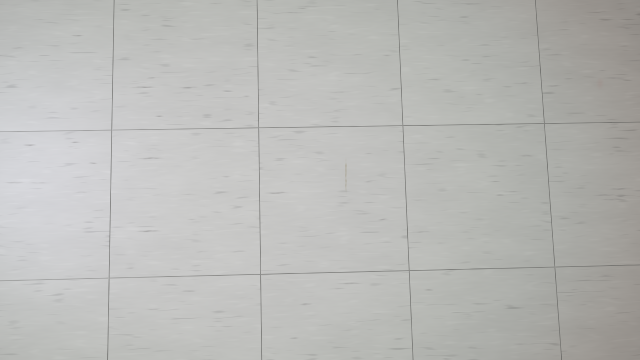
Give the GLSL for this texture, as a WebGL 2 fragment shader.

```glsl
#version 300 es
precision highp float;
// Pale vinyl floor tiles seen slightly in perspective: a projective map gives
// tile coordinates, each tile gets its own faint streaks from stretched gradient
// noise and scattered scuffs, then hairline seams and soft window light.
uniform vec2 u_resolution;
out vec4 fragColor;

// Two repeatable random values in 0..1 for an integer cell
vec2 hash2(vec2 cell) {
    uvec2 q = uvec2(ivec2(cell)) * uvec2(1597u, 3812u) + uvec2(7919u, 104729u);
    uint n = (q.x ^ (q.y << 7)) * 277803u + q.y * 66173u;
    n = (n ^ (n >> 15)) * 739391u;
    n ^= n >> 13;
    uint m = (n ^ (n >> 9)) * 668265u;
    m ^= m >> 14;
    return vec2(n & 65535u, m & 65535u) / 65535.0;
}

vec2 gradient(vec2 cell) {
    float angle = 6.2832 * hash2(cell).x;
    return vec2(cos(angle), sin(angle));
}

// Gradient noise, roughly -0.7..0.7
float noise(vec2 p) {
    vec2 i = floor(p), f = p - i;
    vec2 w = f * f * f * (f * (f * 6.0 - 15.0) + 10.0);
    vec2 e = vec2(1.0, 0.0);
    float low = mix(dot(gradient(i), f), dot(gradient(i + e), f - e), w.x);
    float high = mix(dot(gradient(i + e.yx), f - e.yx), dot(gradient(i + 1.0), f - 1.0), w.x);
    return mix(low, high, w.y);
}

// Canvas position (height = 1) to tile coordinates; seams fall on integers
vec2 tileCoords(vec2 p) {
    float depth = 1.0 - 0.0212 * p.x - 0.0715 * p.y;
    return vec2(2.3 * (p.x - 0.299) - 0.0414 * p.y,
                2.306 * (p.y - 0.22 - 0.0248 * p.x)) / depth;
}

// Short ragged dark scuffs, scattered differently on each tile
float scuffs(vec2 local, vec2 id) {
    float ink = 0.0;
    vec2 wobble = vec2(0.0, 0.005 * noise(local * vec2(16.0, 9.0) + id * 31.0));
    float ragged = 0.8 + 0.7 * noise(local * vec2(30.0, 90.0) + id * 13.0);
    for (int k = 0; k < 14; k++) {
        vec2 seed = id * 17.0 + vec2(float(k) * 3.0, float(k) * 41.0);
        vec2 center = 0.06 + 0.88 * hash2(seed);
        vec2 rnd = hash2(seed + vec2(211.0, 97.0));
        vec2 size = vec2(mix(0.04, 0.12, rnd.x * rnd.x), mix(0.006, 0.010, rnd.y));
        float d = length((local - center + wobble) / size);
        ink += mix(0.10, 0.60, rnd.y * rnd.y) * (1.0 - smoothstep(0.0, 1.0, d));
    }
    return clamp(ink * ragged, 0.0, 1.0);
}

// Coverage of a seam of the given half width, smoothed over one pixel
float seam(float dist, float halfWidth, float pixel) {
    float reach = 0.5 * pixel;
    return max(min(dist + reach, halfWidth) - max(dist - reach, -halfWidth), 0.0) / pixel;
}

// Broad light: bright on the left, falling off to the right and the corners
vec3 floorLight(vec2 p) {
    vec2 q = p - vec2(0.62, 0.46);
    float level = 0.785 - 0.130 * q.x * q.x - 0.21 * q.y * q.y;
    vec3 tint = mix(vec3(1.02, 0.99, 0.955), vec3(0.995, 1.005, 0.98),
                    smoothstep(0.58, 0.69, level));
    tint = mix(tint, vec3(1.0, 1.0, 0.992), smoothstep(0.71, 0.78, level));
    vec2 g = (p - vec2(0.0, 0.52)) * vec2(2.8, 2.5);
    return level * tint + exp(-dot(g, g)) * vec3(0.095, 0.095, 0.125);
}

void main() {
    vec2 p = gl_FragCoord.xy / u_resolution.y;
    float pixel = 1.0 / u_resolution.y;
    vec2 tile = tileCoords(p);
    vec2 id = floor(tile), local = tile - id;
    vec2 grain = local + 23.0 * hash2(id + 50.0);

    // Tile surface: slight shade per tile, cloudy mottling, fine grain
    vec3 color = floorLight(p);
    color += 0.012 * (hash2(id + 9.0).y - 0.5);
    color += 0.016 * noise(grain * vec2(2.5, 8.0)) + 0.010 * noise(grain * vec2(10.0, 50.0));

    // Pale and dark streaks running across the tile
    float patches = smoothstep(-0.25, 0.4, noise(grain * vec2(2.5, 6.0) + 7.0));
    float pale = smoothstep(0.2, 0.6, noise(grain * vec2(7.0, 44.0) + 13.0));
    float dark = smoothstep(0.2, 0.6, noise(grain * vec2(7.0, 54.0) + 37.0));
    color += 0.018 * pale;
    color -= 0.075 * dark * patches * vec3(1.0, 1.0, 0.97);
    color = mix(color, vec3(0.43, 0.42, 0.42), 0.6 * scuffs(local, id));

    // Wear: one broken brown scratch and a faint reddish stain
    float scratchX = abs(p.x - 0.961 - 0.002 * noise(vec2(3.0, p.y * 40.0)));
    float scratchY = smoothstep(0.455, 0.50, p.y) * (1.0 - smoothstep(0.535, 0.565, p.y));
    float broken = 0.5 + 0.9 * noise(vec2(8.0, p.y * 90.0));
    color = mix(color, vec3(0.58, 0.54, 0.42), seam(scratchX, 0.0012, pixel) * scratchY * broken);
    float stain = 1.0 - smoothstep(0.0, 1.0, length((p - vec2(1.667, 0.768)) / vec2(0.014, 0.022)));
    color = mix(color, vec3(0.62, 0.50, 0.48), 0.2 * stain);

    // Hairline seams: upright joints are darker, level ones fade to the left
    vec2 joint = 0.43 * abs(tile - round(tile));
    float uneven = 0.9 + 0.4 * noise(tile * 9.0);
    float upright = 0.80 * seam(joint.x, 0.0010, pixel);
    float level = mix(0.45, 0.75, smoothstep(0.1, 0.9, p.x)) * seam(joint.y, 0.0010, pixel);
    color = mix(color, vec3(0.34, 0.34, 0.33), max(upright, level) * uneven);

    fragColor = vec4(clamp(color, 0.0, 1.0), 1.0);
}
```
